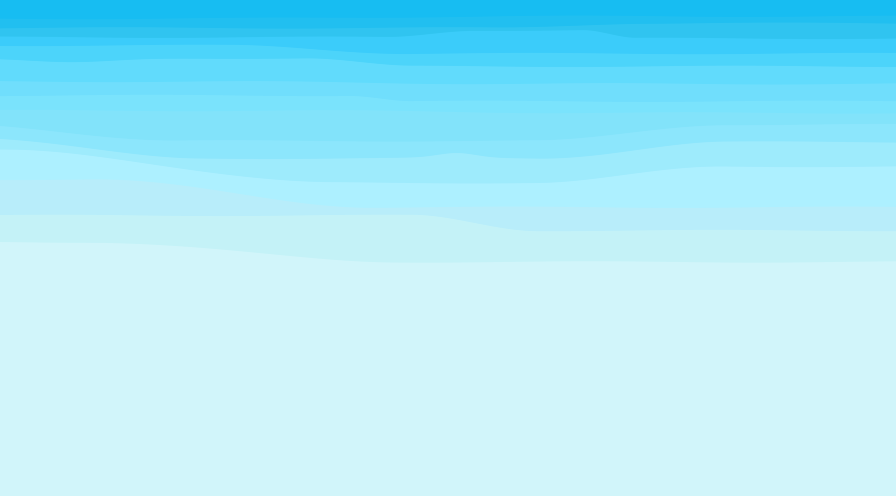
Give the GLSL for this background, as a WebGL 2 fragment shader.

```glsl
#version 300 es
precision highp float;

#define BANDS 14
#define UNIT (1.0 / 426.0)
#define LIFT -14.0
#define RIPPLE 0.6

uniform vec2 u_resolution;
out vec4 fragColor;

// Band colours from the deep top to the pale base
const vec3 SHADES[15] = vec3[15](
  vec3(0.09, 0.74, 0.95), vec3(0.13, 0.75, 0.94), vec3(0.19, 0.77, 0.94),
  vec3(0.23, 0.80, 0.98), vec3(0.30, 0.83, 0.98), vec3(0.38, 0.86, 0.99),
  vec3(0.44, 0.87, 0.99), vec3(0.48, 0.89, 0.99), vec3(0.51, 0.89, 0.98),
  vec3(0.55, 0.90, 0.99), vec3(0.62, 0.92, 0.99), vec3(0.68, 0.94, 1.00),
  vec3(0.72, 0.93, 0.98), vec3(0.77, 0.95, 0.97), vec3(0.82, 0.96, 0.98));

// Depth of each edge at the left side, in UNITs below the top
const float LEVELS[BANDS] = float[BANDS](
  16.0, 24.0, 32.0, 39.0, 50.0, 70.0, 82.0, 95.0,
  107.0, 118.0, 129.0, 154.0, 185.0, 208.0);

// Main bend of each edge: start x, end x, drop in UNITs
const vec3 BENDS[BANDS] = vec3[BANDS](
  vec3(0.20, 0.60, -2.0), vec3(0.55, 0.72, -4.0), vec3(0.43, 0.53, -6.0),
  vec3(0.26, 0.46, 7.0), vec3(0.34, 0.46, 7.0), vec3(0.20, 0.60, 2.0),
  vec3(0.39, 0.46, 5.0), vec3(0.30, 0.70, 2.0), vec3(-0.04, 0.20, 14.0),
  vec3(-0.04, 0.22, 18.0), vec3(0.01, 0.37, 28.0), vec3(0.10, 0.42, 24.0),
  vec3(0.46, 0.60, 13.0), vec3(0.10, 0.44, 17.0));

float bump(float x, float center, float width) {
  float t = (x - center) / width;
  return exp(-t * t);
}

// Depth of one band edge across the width
float edgeDepth(int i, float x) {
  vec3 bend = BENDS[i];
  float depth = LEVELS[i] + bend.z * smoothstep(bend.x, bend.y, x);

  // The pale middle bands climb again towards the right
  if (i >= 8 && i <= 10) depth += LIFT * smoothstep(0.60, 0.81, x);

  // Local crests and hollows
  if (i == 2) depth += 7.0 * smoothstep(0.65, 0.71, x);
  if (i == 4) depth += 4.0 * bump(x, 0.08, 0.07);
  if (i == 9) depth -= 4.0 * bump(x, 0.51, 0.03);

  depth += RIPPLE * sin(x * 17.0 + float(i) * 2.4);
  return depth * UNIT;
}

void main() {
  vec2 uv = gl_FragCoord.xy / u_resolution;
  float depth = 1.0 - uv.y;
  float soft = 0.6 / u_resolution.y;

  // Lay each lighter band over the one above it
  vec3 color = SHADES[0];
  for (int i = 0; i < BANDS; i++) {
    float cover = smoothstep(-soft, soft, depth - edgeDepth(i, uv.x));
    color = mix(color, SHADES[i + 1], cover);
  }
  fragColor = vec4(color, 1.0);
}
```
